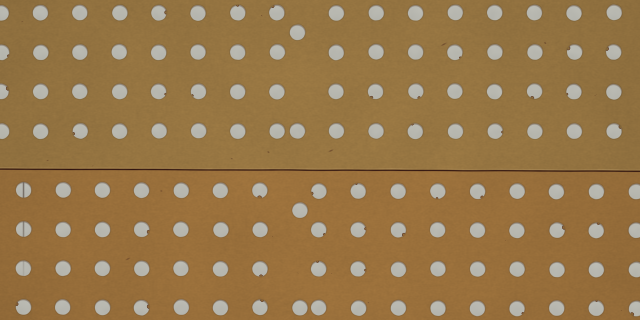
Give the GLSL for this texture, as a WebGL 2 fragment shader.

```glsl
#version 300 es
precision highp float;
// Two butted sheets of tan perforated hardboard with pale light behind the holes.
// Each sheet is a pair of hole grids that stop at a middle joint, plus an odd column;
// the nearest hole gives a distance, and hashes and gradient noise add the wear.

uniform vec2 u_resolution;
out vec4 fragColor;

// Lengths are in canvas heights.
// Sheet layout: last column left of joint, first column right of it, odd column, row by seam
const vec4 UPPER = vec4(0.8660, 1.0508, 0.9297, 0.5911);
const vec4 LOWER = vec4(0.8125, 0.9961, 0.9375, 0.4063);
const vec2 COLUMN_PITCH = vec2(0.1231, 0.1240);   // left, right of joint
const vec2 ROW_PITCH = vec2(0.1232, 0.1219);      // upper, lower sheet
const float ODD_STEP = 2.5;                       // rows between the odd holes
const float RADIUS = 0.0244;
const float JITTER = 0.0012;
const float LOWER_TILT = -0.0022;
const float SEAM_Y = 0.4714;
const float SEAM_TILT = -0.0033;
const float SEAM_HALF = 0.0019;
const float CHIPPED_SHARE = 0.3;
const float WIRE_X = 0.0735;

const vec3 UPPER_TAN = vec3(0.580, 0.452, 0.252);
const vec3 LOWER_TAN = vec3(0.595, 0.432, 0.228);
const vec3 HOLE_LIGHT = vec3(0.72, 0.72, 0.69);
const vec3 HOLE_SHADE = vec3(0.55, 0.51, 0.47);
const vec3 BURR_BROWN = vec3(0.36, 0.22, 0.14);
const vec3 SEAM_DARK = vec3(0.17, 0.06, 0.05);

vec2 hash2(vec2 p) {
    vec3 q = fract(p.xyx * vec3(0.1031, 0.1030, 0.0973));
    q += dot(q, q.yzx + 33.33);
    return fract((q.xx + q.yz) * q.zy);
}

float corner(vec2 cell, vec2 offset, vec2 f) {
    return dot(hash2(cell + offset) * 2.0 - 1.0, f - offset);
}

float gradientNoise(vec2 p) {
    vec2 i = floor(p), f = fract(p);
    vec2 u = f * f * f * (f * (f * 6.0 - 15.0) + 10.0);
    return mix(mix(corner(i, vec2(0, 0), f), corner(i, vec2(1, 0), f), u.x),
               mix(corner(i, vec2(0, 1), f), corner(i, vec2(1, 1), f), u.x), u.y);
}

// Offset from the nearest hole centre (xy) and a seed for that hole (zw)
vec4 nearestHole(vec2 p, bool upper) {
    vec4 sheet = upper ? UPPER : LOWER;
    float rowPitch = upper ? ROW_PITCH.x : ROW_PITCH.y;
    bool right = p.x > 0.5 * (sheet.x + sheet.y);
    float columnPitch = right ? COLUMN_PITCH.y : COLUMN_PITCH.x;
    float columnStart = right ? sheet.y : sheet.x;

    vec2 id = round((p - vec2(columnStart, sheet.w)) / vec2(columnPitch, rowPitch));
    id.x = right ? max(id.x, 0.0) : min(id.x, 0.0);
    id.y = upper ? max(id.y, 0.0) : min(id.y, 0.0);
    vec2 seed = id + vec2(right ? 60.0 : 30.0, upper ? 70.0 : 40.0);
    vec2 q = p - vec2(columnStart, sheet.w) - id * vec2(columnPitch, rowPitch);
    q -= JITTER * (hash2(seed) * 2.0 - 1.0);

    for (int i = 0; i < 2; i++) {
        float row = (upper ? 0.0 : -3.0) + ODD_STEP * float(i);
        vec2 odd = p - vec2(sheet.z, sheet.w + row * rowPitch);
        if (dot(odd, odd) < dot(q, q)) {
            q = odd;
            seed = vec2(90.0 + float(i), upper ? 7.0 : 3.0);
        }
    }
    return vec4(q, seed);
}

// Sparse dark flecks, one candidate per cell
float flecks(vec2 p, float soft) {
    vec2 g = p * 9.0, cell = floor(g);
    vec2 h = hash2(cell + 17.0), kind = hash2(cell + 51.0);
    vec2 d = (fract(g) - 0.2 - 0.6 * h) / 9.0;
    d.y += d.x * (kind.y - 0.5);
    float r = length(d * vec2(mix(0.35, 1.0, kind.y), 1.0)) - 0.0025 * h.y;
    return step(kind.x, 0.16) * (1.0 - smoothstep(-soft, soft, r));
}

void main() {
    vec2 p = gl_FragCoord.xy / u_resolution.y;
    float soft = max(0.75 / u_resolution.y, 0.0018);
    float seam = p.y - SEAM_Y - SEAM_TILT * p.x - 0.0012 * gradientNoise(vec2(p.x * 8.0, 3.5));
    bool upper = seam > 0.0;

    // Board: broad light, mottling and fine fibres
    vec3 color = mix(LOWER_TAN, UPPER_TAN, smoothstep(-soft, soft, seam));
    vec2 fromMiddle = (p - vec2(1.0, 0.48)) * vec2(0.8, 1.0);
    color *= 1.03 - 0.09 * dot(fromMiddle, fromMiddle);
    color *= 1.0 + 0.035 * gradientNoise(p * 6.0) + 0.035 * gradientNoise(p * vec2(45.0, 70.0))
                 + 0.04 * gradientNoise(p * vec2(120.0, 170.0));
    color = mix(color, BURR_BROWN, 0.6 * flecks(p, soft));

    // Holes: uneven rim, and a chip of board left in some
    vec4 hole = nearestHole(p - vec2(0.0, upper ? 0.0 : LOWER_TILT * p.x), upper);
    vec2 q = hole.xy, wear = hash2(hole.zw + 9.0);
    float edge = length(q) - RADIUS + 0.0011 * gradientNoise(p * 75.0);
    float angle = 6.2832 * wear.y;
    vec2 chipAt = RADIUS * 0.98 * vec2(cos(angle), sin(angle));
    float chip = length(q - chipAt) - (wear.x < CHIPPED_SHARE ? 0.0025 + 0.012 * wear.x : -1.0);
    float opening = max(edge, -chip);
    if (wear.x >= CHIPPED_SHARE) { opening = edge; chip = 1.0; }

    // Light behind, with the board's thickness shading the upper rim
    float lit = length(q + vec2(0.0008, 0.0030)) - RADIUS + 0.0005;
    vec3 behind = mix(HOLE_LIGHT, HOLE_SHADE, smoothstep(-0.0025, 0.0025, lit));
    behind *= 1.0 + 0.025 * gradientNoise(p * 40.0) + 0.8 * q.y;
    float wire = 1.0 - smoothstep(0.0008, 0.0008 + 1.5 * soft, abs(p.x - WIRE_X));
    behind = mix(behind, HOLE_SHADE * 0.8, wire * smoothstep(0.05, 0.4, p.y) * (upper ? 0.0 : 0.9));

    color *= 1.0 - 0.10 * (1.0 - smoothstep(0.0, 0.005, abs(edge)));
    color = mix(color, behind, 1.0 - smoothstep(-soft, soft, opening));
    float burr = (1.0 - smoothstep(0.0, 0.003, abs(chip))) * (1.0 - smoothstep(-soft, soft, edge));
    color = mix(color, BURR_BROWN, 0.75 * burr);

    // Seam: dark gap with a worn pale lip above it
    float lip = 1.0 - smoothstep(0.0, 0.003, abs(seam - 0.0048));
    color += 0.06 * lip * (0.6 + gradientNoise(vec2(p.x * 12.0, 8.5)));
    float gap = 1.0 - smoothstep(-soft, soft, abs(seam) - SEAM_HALF);
    color = mix(color, SEAM_DARK, gap * (0.92 + 0.15 * gradientNoise(p * 30.0)));

    fragColor = vec4(color, 1.0);
}
```
